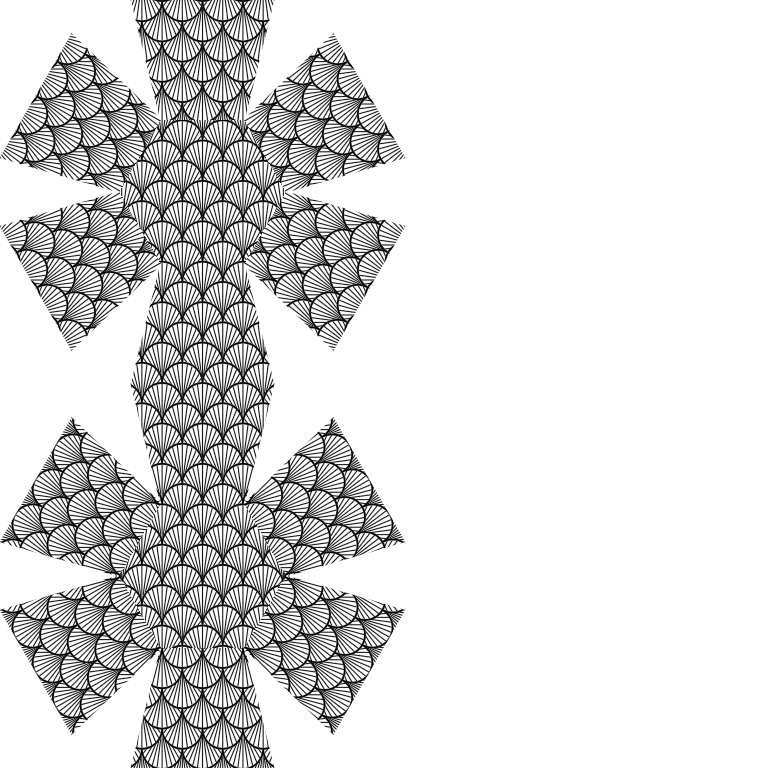
This pattern is drawn by a three.js fragment shader. Its source:

```glsl
// Two six-petal paper nets filled with black line-art scallop fans on white.
#define FLOWER_X 0.2637
#define APOTHEM 0.0938
#define REACH 0.25
#define FLARE 0.246
#define FAN_RADIUS 0.0263158
#define LATTICE_Y 0.5013
#define RAY_STEP 0.13
#define RAY_HALF_WIDTH 0.025
#define ARC_HALF_WIDTH 0.048
#define SOFT 0.00195

varying vec2 vUv;

const float SECTOR = 1.04719755;
const vec3 PAPER = vec3(1.0);
const vec3 INK = vec3(0.01);

// Coverage of a line, in units of the fan radius
float stroke(float dist, float halfWidth) {
  float blur = 0.5 * SOFT / FAN_RADIUS;
  return 1.0 - smoothstep(halfWidth - blur, halfWidth + blur, dist);
}

// Rays spreading upward from the foot of a unit circle
float fanRays(vec2 p) {
  vec2 v = p + vec2(0.0, 1.0);
  float turn = atan(v.x, v.y) / RAY_STEP;
  float offset = abs(fract(turn + 0.5) - 0.5) * RAY_STEP;
  return stroke(offset * length(v), RAY_HALF_WIDTH);
}

// Staggered rows of fans, painted from the upper row to the lower
float scallops(vec2 p) {
  vec2 q = (p - vec2(FLOWER_X, LATTICE_Y)) / FAN_RADIUS;
  float ink = 0.0;
  for (int i = 0; i < 3; i++) {
    float row = floor(q.y) - float(i);
    vec2 c = vec2(mod(q.x - row + 1.0, 2.0) - 1.0, q.y - row - 1.0);
    float rim = length(c) - 1.0;
    ink = mix(ink, fanRays(c), stroke(rim, 0.0));
    ink = max(ink, stroke(abs(rim), ARC_HALF_WIDTH));
  }
  return ink;
}

void main() {
  // Each half holds one flower; both face the shared middle strip
  float facing = vUv.y > 0.5 ? -1.0 : 1.0;
  vec2 center = vec2(FLOWER_X, 0.5 - 0.25 * facing);
  vec2 local = vUv - center;
  local.y *= facing;

  // Turn every petal onto the strip
  float turn = floor(atan(local.x, local.y) / SECTOR + 0.5) * SECTOR;
  float c = cos(turn);
  float s = sin(turn);
  vec2 petal = vec2(local.x * c - local.y * s, local.x * s + local.y * c);

  // Clip to the hexagon and its flaring petals
  bool inHexagon = petal.y < APOTHEM;
  float halfWidth = APOTHEM * tan(0.5 * SECTOR) + FLARE * (petal.y - APOTHEM);
  float edge = max(abs(petal.x) - halfWidth, petal.y - REACH);
  float mask = inHexagon ? 1.0 : 1.0 - smoothstep(0.0, SOFT, edge);

  // The hexagon keeps the upright pattern
  vec2 place = inHexagon ? local : petal;
  place.y *= facing;
  float ink = scallops(center + place) * mask;
  gl_FragColor = vec4(mix(PAPER, INK, ink), 1.0);
}
```
